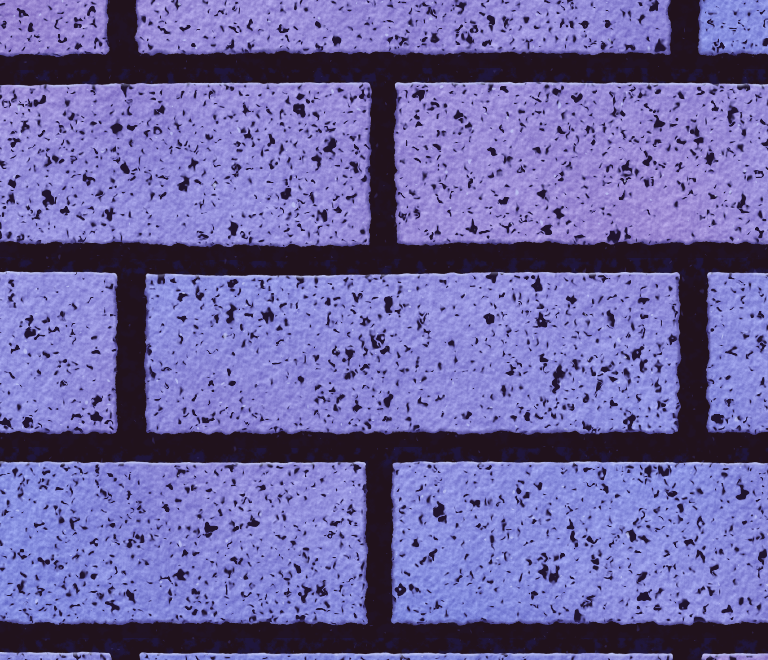
Reproduce this texture procedurally as a WebGL 1 fragment shader.

```glsl
precision highp float;
// Running-bond wall of pitted lavender bricks with dark recessed mortar.
// Rounded boxes on a staggered grid get ragged edges, grain relief,
// scattered pits and specks from jittered cells, and a tint per brick.
uniform vec2 u_resolution;

const vec2 PITCH = vec2(0.8515, 0.2879);
const vec3 MORTAR = vec3(0.125, 0.07, 0.11);
const vec3 NAVY = vec3(0.12, 0.09, 0.25);
const vec3 INDIGO = vec3(0.25, 0.22, 0.51);
const vec3 DEEP = vec3(0.42, 0.39, 0.74);
const vec3 PALE = vec3(0.66, 0.655, 0.92);
const vec3 GLINT = vec3(0.77, 0.80, 0.97);

float hash(vec2 p) {
  vec3 q = fract(p.xyx * 0.1031);
  q += dot(q, q.yzx + 33.33);
  return fract((q.x + q.y) * q.z);
}

float noise(vec2 p) {
  vec2 i = floor(p), f = fract(p);
  f = f * f * (3.0 - 2.0 * f);
  float a = mix(hash(i), hash(i + vec2(1.0, 0.0)), f.x);
  float b = mix(hash(i + vec2(0.0, 1.0)), hash(i + 1.0), f.x);
  return mix(a, b, f.y);
}

float fbm(vec2 p) {
  float sum = 0.0, gain = 0.5;
  for (int i = 0; i < 4; i++) {
    sum += gain * noise(p);
    p = p * 2.03 + 17.3;
    gain *= 0.5;
  }
  return sum;
}

// Coverage of a shape from its signed distance
float fill(float d, float soft) {
  return 1.0 - smoothstep(-soft, soft, d);
}

// Signed distance to random upright blobs, one per occupied cell
float blobs(vec2 p, float cell, float density, float maxRadius) {
  vec2 q = p / cell, base = floor(q);
  float d = 1.0;
  for (int y = -1; y <= 1; y++) {
    for (int x = -1; x <= 1; x++) {
      vec2 id = base + vec2(float(x), float(y));
      float size = hash(id + 41.7);
      vec2 centre = id + 0.15 + 0.7 * vec2(hash(id + 3.1), hash(id + 71.9));
      float stretch = 0.7 + 1.6 * pow(hash(id + 19.3), 3.0);
      float radius = maxRadius * mix(0.35, 1.0, size * size);
      float blob = length((q - centre) / vec2(1.0, stretch)) - radius;
      d = min(d, blob + 2.0 * step(density, hash(id + 7.7)));
    }
  }
  return d * cell;
}

// Light crumbs of mortar resting on the upper edges of a course
float crumbs(vec2 p, float y, float row) {
  float cell = floor(p.x / 0.14);
  vec2 id = vec2(cell, row + 53.0);
  float x = (cell + 0.25 + 0.5 * hash(id)) * 0.14;
  vec2 q = vec2(p.x - x, y);
  float d = length((q - vec2(0.0, q.x * 0.4)) * vec2(0.5, 1.2)) - 0.006;
  return d + step(0.22, hash(id + 9.0));
}

void main() {
  vec2 p = gl_FragCoord.xy / u_resolution.y;
  p.y = 1.0 - p.y;
  float soft = max(0.7 / u_resolution.y, 0.0009);
  vec2 warp = vec2(noise(p * 150.0), noise(p * 150.0 + 57.0)) - 0.5;

  // Staggered courses with slightly uneven joints
  float wavyY = p.y - 0.1045 + 0.007 * (noise(p * 2.5) - 0.5);
  float row = floor(wavyY / PITCH.y);
  float odd = mod(row, 2.0);
  float x = p.x - mix(0.580, 0.192, odd) - 0.0076 * sin(row * 2.0);
  vec2 id = vec2(floor(x / PITCH.x), row);
  vec2 local = vec2(x, wavyY) - (id + 0.5) * PITCH;
  vec2 halfSize = 0.5 * PITCH - vec2(0.0195 + 0.0025 * odd, 0.0225);

  // Brick outline, crisp on top and ragged elsewhere
  float topSide = 1.0 - smoothstep(-halfSize.y, -halfSize.y + 0.012, local.y);
  float ragged = fbm(p * 70.0) - 0.47;
  vec2 q = abs(local) - halfSize + 0.004;
  float d = length(max(q, 0.0)) + min(max(q.x, q.y), 0.0) - 0.004;
  d += ragged * mix(0.011, 0.004, topSide);
  float brick = fill(d, soft);

  // Mortar with bluish dust in the lower part of each bed
  float dust = smoothstep(0.42, 0.7, fbm(p * 85.0));
  vec3 col = mix(MORTAR, NAVY, dust * (0.25 + 0.65 * topSide));
  float grit = fill(blobs(p + warp * 0.005, 0.016, 0.2, 0.12), soft);
  col = mix(col, INDIGO, grit * 0.45);

  // Brick face: broad tone, embossed grain and tint
  vec2 e = vec2(0.0007, 0.0013);
  float relief = fbm(p * 110.0 + e * 110.0) - fbm(p * 110.0 - e * 110.0);
  float tone = 0.62 + 0.5 * (fbm(p * 5.0) - 0.47) + 1.25 * relief;
  tone += 0.4 * (noise(p * 230.0) - 0.5);
  vec3 face = mix(DEEP, PALE, clamp(tone, -0.35, 1.3));
  float tint = 0.6 * hash(id + 12.0) + 0.6 * noise(p * 3.0 + 8.0) - 0.1;
  face += mix(vec3(-0.06, 0.005, 0.03), vec3(0.045, -0.02, -0.03), tint);

  // Pits in two sizes, clustered, with bluish rims
  float cluster = 0.35 + 0.5 * noise(p * 9.0);
  float pit = blobs(p + warp * 0.014, 0.026, cluster, 0.25);
  pit = min(pit, blobs(p + warp * 0.008 + 3.7, 0.014, cluster * 0.75, 0.19));
  face = mix(face, INDIGO, 0.7 * fill(pit - 0.0012, soft * 1.5));
  face = mix(face, mix(MORTAR, NAVY, 0.5), fill(pit, soft));
  float speck = blobs(p + warp * 0.004 + 9.2, 0.034, 0.35, 0.075);
  face = mix(face, GLINT, 0.75 * fill(speck, soft));

  // Worn edges: bright upper arris, shaded sides and underside
  float rim = smoothstep(-0.0065, -0.0005, d);
  float wear = smoothstep(0.25, 0.6, noise(p * 60.0 + 5.0));
  face = mix(face, INDIGO, rim * (1.0 - topSide) * (0.35 + 0.4 * wear));
  face = mix(face, GLINT, rim * topSide * (0.35 + 0.5 * wear));
  col = mix(col, face, brick);

  float crumb = crumbs(p + warp * 0.009, local.y + halfSize.y + 0.003, row);
  col = mix(col, mix(PALE, GLINT, wear), 0.85 * fill(crumb, soft));
  gl_FragColor = vec4(clamp(col, 0.0, 1.0), 1.0);
}
```
